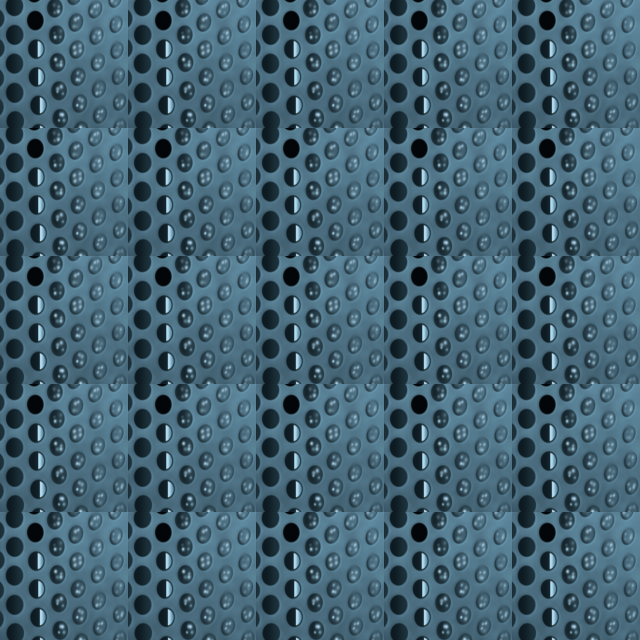
This texture is drawn by a Shadertoy shader. Its source:

```glsl
// A square panel of blue perforated metal, repeated in a 5 by 5 grid.
// Leaning columns of oval holes go from deep and dark at the left to shallow
// and glinting at the right; each column finds its nearest hole by rounding.
#define REPEATS 5.0
#define COLUMN_GAP 0.156
#define ROW_GAP 0.226
#define LEAN 0.045
#define EDGE_SOFTNESS 0.1
#define WEAR 0.4
#define DEEP vec3(0.05, 0.10, 0.13)
#define SHADOW vec3(0.14, 0.23, 0.27)
#define STEEL_DARK vec3(0.23, 0.34, 0.40)
#define STEEL_LIGHT vec3(0.41, 0.59, 0.68)
#define GLINT vec3(0.70, 0.86, 0.94)

float hash(vec2 p) {
    return fract(sin(dot(p, vec2(12.9898, 78.233))) * 43758.5);
}

float noise(vec2 p) {
    vec2 i = floor(p), f = fract(p);
    f = f * f * (3.0 - 2.0 * f);
    return mix(mix(hash(i), hash(i + vec2(1, 0)), f.x),
               mix(hash(i + vec2(0, 1)), hash(i + vec2(1, 1)), f.x), f.y);
}

// Plate lit from the top right, with soft uneven wear; y points down
vec3 plateColor(vec2 p) {
    float wear = 0.65 * noise(p * 8.0) + 0.35 * noise(p * 21.0) - 0.5;
    float light = 0.47 + 0.18 * (p.x - 0.5) - 0.42 * (p.y - 0.5) + WEAR * wear;
    return mix(STEEL_DARK, STEEL_LIGHT, light);
}

// Inside of a hole; q spans the unit disk
vec3 holeColor(vec2 q, vec2 id, vec3 plate) {
    float d = length(q);
    float fill = smoothstep(0.8, 4.0, id.x);
    float side = smoothstep(-0.7, 0.9, q.x);
    vec3 cavity = mix(DEEP, SHADOW, 0.7 * side);
    vec3 col = mix(cavity, plate * 0.95, fill * mix(side, 1.0, fill * 0.8));

    // Second column: one black hole, then bright slivers of the far wall
    if (id.x == 1.0) {
        if (id.y < 0.5) return DEEP * 0.25;
        float sliver = smoothstep(0.08, 0.22, q.x) * smoothstep(0.95, 0.75, d);
        vec3 wall = mix(GLINT, STEEL_LIGHT, smoothstep(0.3, 0.75, q.x));
        col = mix(col, wall, sliver);
    }

    // Shallow holes: shaded rim, then four scattered glints
    if (id.x > 1.5) {
        float rim = smoothstep(0.5, 0.9, d);
        float facing = max(dot(q, vec2(-0.75, 0.5)), 0.35 * q.x);
        col = mix(col, SHADOW * 0.8, rim * clamp(0.15 + facing, 0.0, 0.85));
        for (float k = 0.0; k < 4.0; k++) {
            vec2 seed = id * 3.7 + k * 11.3;
            float angle = 1.5708 * k + 0.8 + 1.1 * (hash(seed) - 0.5);
            vec2 spot = (0.32 + 0.25 * hash(seed + 5.1)) * vec2(cos(angle), sin(angle));
            spot.x += 0.25 * (1.0 - fill);
            vec2 away = (q - spot) / (0.15 + 0.09 * hash(seed + 2.3));
            float power = 0.25 + 0.75 * hash(seed + 8.9);
            power *= mix(1.0, 0.65, smoothstep(3.0, 5.0, id.x));
            col = mix(col, GLINT, power * exp(-dot(away, away)));
        }
    }
    return col;
}

vec3 panel(vec2 p) {
    vec3 plate = plateColor(p), col = plate;
    for (float c = -1.0; c < 6.0; c++) {
        // Nearest hole of this column; odd columns sit half a step lower
        float odd = mod(c, 2.0);
        float pitch = ROW_GAP - 0.005 * c;
        float start = 0.045 + 0.11 * odd + 0.0075 * c;
        float row = floor((p.y - start) / pitch + 0.5);
        vec2 id = vec2(c, row);
        vec2 center = vec2(0.117 + COLUMN_GAP * c, start + pitch * row);
        center.x += LEAN * clamp(c * 0.7, 0.0, 1.0) * center.y;
        center += 0.008 * (vec2(hash(id), hash(id + 4.2)) - 0.5);

        // Oval outline, tilted more where the holes are shallow
        vec2 q = (p - center) / (vec2(0.068, 0.078) - c * vec2(0.0035, 0.002));
        q.x += 0.22 * smoothstep(1.5, 4.0, c) * q.y;
        float d = length(q);

        // Bent metal around the hole catches light at its lower right
        float lip = smoothstep(1.4, 1.0, d) * dot(q, vec2(0.7, 0.35));
        col += plate * 0.17 * lip;
        float inside = 1.0 - smoothstep(1.0 - EDGE_SOFTNESS, 1.0 + EDGE_SOFTNESS, d);
        if (inside > 0.0) col = mix(col, holeColor(q, id, plate), inside);
    }
    return col;
}

void mainImage(out vec4 fragColor, in vec2 fragCoord) {
    // Average four samples to smooth the seams between panels
    vec3 sum = vec3(0.0);
    for (int s = 0; s < 4; s++) {
        vec2 offset = vec2(s % 2, s / 2) * 0.5 - 0.25;
        vec2 uv = (fragCoord + offset) / iResolution.y;
        uv.y = 1.0 - uv.y;
        sum += panel(fract(uv * REPEATS));
    }
    fragColor = vec4(clamp(sum * 0.25, 0.0, 1.0), 1.0);
}
```
